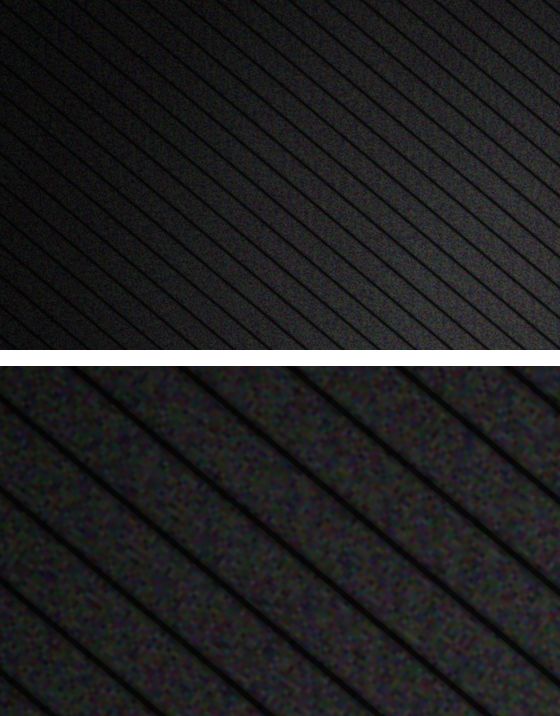
Top: the whole. Bottom: its middle third, enlarged.
Reproduce this pattern procedurally as a WebGL 2 fragment shader.

```glsl
#version 300 es
precision highp float;
// Dark diagonal panels separated by thin soft grooves, fifteen per canvas height.
// A rotated coordinate repeats with fract; a radial glow lights the lower right
// corner and fine, slightly clumped colour grain roughens the surface.

uniform vec2 u_resolution;
out vec4 fragColor;

const float GROOVES_PER_HEIGHT = 15.0;
const float GROOVE_PHASE = 0.46;
const float GROOVE_ANGLE = radians(40.0);
const float GRAIN_ROWS = 235.0;
const float GRAIN_ANGLE = 0.6;
const float GRAIN_GREYNESS = 0.3;
const vec2 GLOW_CENTRE = vec2(1.5, 0.06);
const vec3 PANEL_DARK = vec3(0.050, 0.050, 0.051);
const vec3 PANEL_LIGHT = vec3(0.198, 0.196, 0.202);

float hash(vec2 cell, float seed) {
    return fract(sin(dot(cell, vec2(12.9898, 78.233)) + seed) * 43758.5453);
}

// Smooth value noise from 0 to 1.
float valueNoise(vec2 p, float seed) {
    vec2 cell = floor(p);
    vec2 f = fract(p);
    f = f * f * (3.0 - 2.0 * f);
    float low = mix(hash(cell, seed), hash(cell + vec2(1.0, 0.0), seed), f.x);
    float high = mix(hash(cell + vec2(0.0, 1.0), seed), hash(cell + 1.0, seed), f.x);
    return mix(low, high, f.y);
}

vec2 rotate(vec2 p, float angle) {
    float c = cos(angle), s = sin(angle);
    return vec2(c * p.x - s * p.y, s * p.x + c * p.y);
}

// Red, green and blue grain from -1 to 1, partly sharing one grey value.
vec3 colourGrain(vec2 p, float greyness) {
    vec3 tint = vec3(valueNoise(p, 0.0), valueNoise(p, 17.3), valueNoise(p, 41.7));
    vec3 grey = vec3(valueNoise(p, 63.1));
    return mix(tint, grey, greyness) * 2.0 - 1.0;
}

// Distance to the nearest groove, in periods.
float grooveDistance(vec2 p, float angle, float count, float phase) {
    float across = dot(p, vec2(sin(angle), cos(angle))) * count - phase;
    return abs(fract(across + 0.5) - 0.5);
}

// Black core with a soft shaded rim: 1 in the groove, 0 on the panel.
float grooveShade(float dist, float pixel) {
    float core = 1.0 - smoothstep(0.03 - pixel * 0.5, 0.07 + pixel * 0.5, dist);
    float rim = 1.0 - smoothstep(0.03, 0.14, dist);
    return max(core * 0.78, rim * 0.4);
}

vec3 panelColour(vec2 p, vec2 glowCentre) {
    float falloff = smoothstep(0.0, 1.7, distance(p, glowCentre));
    return mix(PANEL_LIGHT, PANEL_DARK, falloff);
}

void main() {
    vec2 p = gl_FragCoord.xy / u_resolution.y;
    float pixel = GROOVES_PER_HEIGHT / u_resolution.y;

    // Lit panels
    vec3 colour = panelColour(p, GLOW_CENTRE);

    // Fine grain, stronger where the surface is brighter
    vec3 grain = colourGrain(rotate(p, GRAIN_ANGLE) * GRAIN_ROWS, GRAIN_GREYNESS);
    colour += grain * (0.036 + 0.32 * colour);

    // Grooves
    float dist = grooveDistance(p, GROOVE_ANGLE, GROOVES_PER_HEIGHT, GROOVE_PHASE);
    colour *= 1.0 - grooveShade(dist, pixel);

    fragColor = vec4(clamp(colour, 0.0, 1.0), 1.0);
}
```
